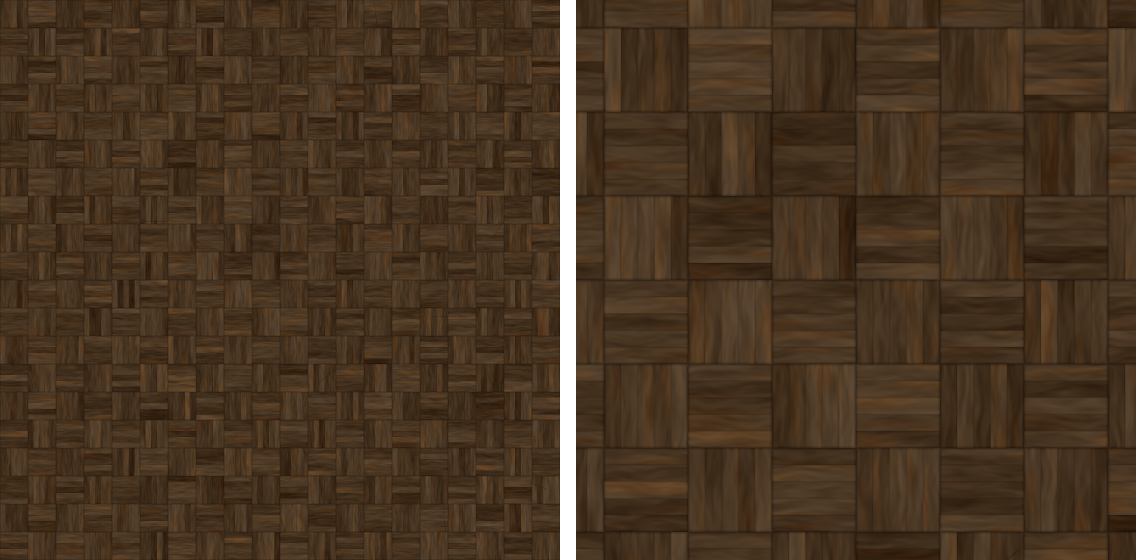
Left: the whole. Right: its middle third, enlarged.
Reproduce this texture procedurally as a WebGL 2 fragment shader.

```glsl
#version 300 es
precision highp float;
// Dark basket-weave parquet: a square grid of tiles, each cut into parallel
// strips whose direction alternates like a checkerboard. Every strip has its
// own shade, and stretched noise bent by layered sines forms the wood grain.

#define TILES 20.0          // tiles across and down
#define STRIPS 5.0          // strips in one tile
#define TILE_GAP 0.016      // half width of the tile joint, in tiles
#define STRIP_GAP 0.008     // half width of the strip joint, in tiles
#define STRIP_CONTRAST 0.66 // shade range between strips
#define GRAIN_CONTRAST 1.05 // strength of the fibres
#define SCRATCHES 14        // faint scratches on the whole floor
#define DARK_WOOD vec3(0.200, 0.132, 0.070)
#define LIGHT_WOOD vec3(0.342, 0.264, 0.182)
#define AMBER_TINT vec3(0.050, 0.010, -0.022)

uniform vec2 u_resolution;
out vec4 fragColor;

float hash(vec2 p) {
  vec3 q = fract(vec3(p.xyx) * 0.1031);
  q += dot(q, q.yzx + 33.33);
  return fract((q.x + q.y) * q.z);
}

float valueNoise(vec2 p) {
  vec2 cell = floor(p), f = fract(p);
  f = f * f * (3.0 - 2.0 * f);
  float low = mix(hash(cell), hash(cell + vec2(1, 0)), f.x);
  float high = mix(hash(cell + vec2(0, 1)), hash(cell + vec2(1, 1)), f.x);
  return mix(low, high, f.y);
}

// Fibres run along p.x; the result is centred on zero.
float woodGrain(vec2 p, float seed) {
  float phase = seed * 6.2832;
  p.y += 0.018 * sin(p.x * 5.0 + phase) + 0.009 * sin(p.x * 11.0 + phase * 3.0);
  vec2 offset = vec2(seed * 91.0, seed * 57.0);
  float broad = valueNoise(p * vec2(1.6, 9.0) + offset);
  float fibre = valueNoise(p * vec2(3.2, 21.0) + offset.yx);
  float fine = valueNoise(p * vec2(7.0, 34.0) + offset + 17.0);
  return 0.38 * broad + 0.40 * fibre + 0.22 * fine - 0.5;
}

float segmentDistance(vec2 p, vec2 a, vec2 b) {
  vec2 ab = b - a;
  float t = clamp(dot(p - a, ab) / dot(ab, ab), 0.0, 1.0);
  return length(p - a - ab * t);
}

float scratchMask(vec2 uv) {
  float mask = 0.0;
  for (int i = 0; i < SCRATCHES; i++) {
    float id = float(i) + 1.0;
    vec2 start = vec2(hash(vec2(id, 3.0)), hash(vec2(id, 8.0)));
    float angle = 6.2832 * hash(vec2(id, 15.0));
    vec2 along = vec2(cos(angle), sin(angle)) * 0.04;
    mask = max(mask, 1.0 - smoothstep(0.0002, 0.0012, segmentDistance(uv, start, start + along)));
  }
  return mask;
}

vec3 parquet(vec2 uv) {
  vec2 grid = uv * TILES;
  vec2 tile = floor(grid), local = fract(grid);

  // Turn the odd tiles so that x always runs along the strips.
  bool upright = mod(tile.x + tile.y, 2.0) > 0.5;
  vec2 p = upright ? local.yx : local;
  float strip = floor(p.y * STRIPS);
  float seed = hash(tile * 7.0 + vec2(strip * 1.7, strip * 3.1) + 5.0);
  float toneSeed = hash(tile * 3.0 + vec2(strip * 13.0, 41.0));

  // Strip shade, with some strips much darker than the rest.
  float tone = 0.56 + STRIP_CONTRAST * (toneSeed - 0.5);
  tone -= 0.32 * smoothstep(0.80, 0.95, seed);
  tone += GRAIN_CONTRAST * woodGrain(p, seed);
  vec3 color = mix(DARK_WOOD, LIGHT_WOOD, clamp(tone, -0.35, 1.3));

  // Amber streaks on part of the strips.
  float amber = valueNoise(p * vec2(1.5, 8.0) + seed * 43.0);
  color += AMBER_TINT * smoothstep(0.5, 0.9, amber) * (0.3 + 0.7 * toneSeed);

  // Joints between strips and between tiles.
  float across = fract(p.y * STRIPS);
  float stripEdge = min(across, 1.0 - across) / STRIPS;
  vec2 edge = min(local, 1.0 - local);
  float tileEdge = min(edge.x, edge.y);
  color *= 1.0 - 0.12 * (1.0 - smoothstep(0.0, STRIP_GAP * 2.0, stripEdge));
  color *= 1.0 - 0.26 * (1.0 - smoothstep(0.0, TILE_GAP * 2.0, tileEdge));
  return color;
}

void main() {
  // Average four samples to smooth every edge.
  vec3 color = vec3(0.0);
  for (int i = 0; i < 4; i++) {
    vec2 shift = vec2(i % 2, i / 2) * 0.5 - 0.25;
    color += 0.25 * parquet((gl_FragCoord.xy + shift) / u_resolution);
  }
  color *= 1.0 - 0.16 * scratchMask(gl_FragCoord.xy / u_resolution);
  fragColor = vec4(color, 1.0);
}
```
